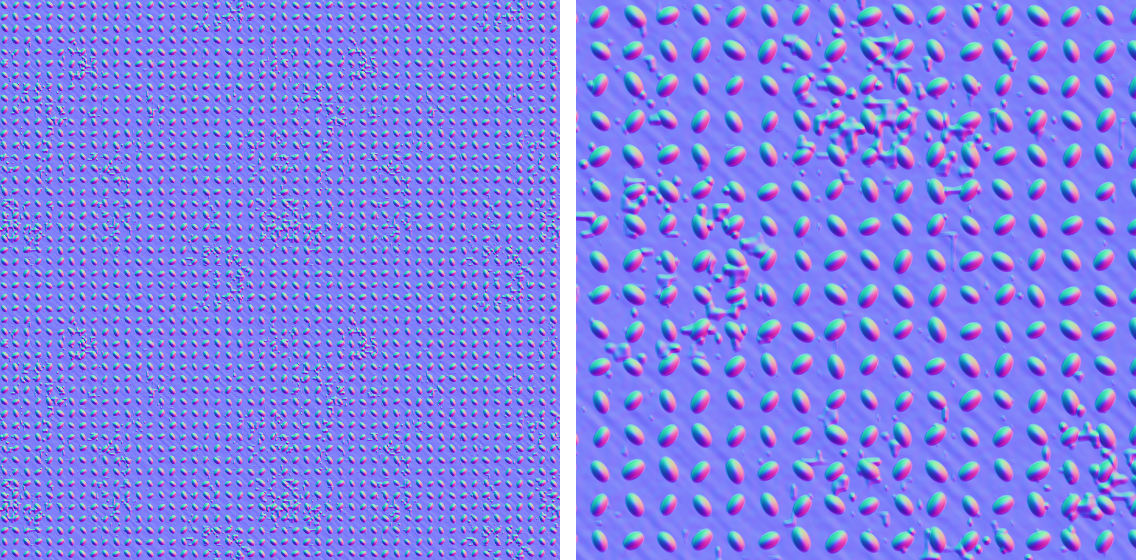
Left, the full canvas; right, a detail of the centre.
Write a Shadertoy shader that draws this texture map.

```glsl
float hash(vec2 p) {
    vec3 q = fract(p.xyx * vec3(0.1031, 0.1030, 0.0973));
    q += dot(q, q.yzx + 33.33);
    return fract((q.x + q.y) * q.z);
}

// Value noise that wraps after a whole number of lattice steps
float noise(vec2 p, vec2 period) {
    vec2 i = floor(p), f = fract(p);
    f = f * f * (3.0 - 2.0 * f);
    vec2 a = mod(i, period), b = mod(i + 1.0, period);
    return mix(mix(hash(a), hash(vec2(b.x, a.y)), f.x),
               mix(hash(vec2(a.x, b.y)), hash(b), f.x), f.y);
}

// Raised oval studs, leaning alternately left and right
float studs(vec2 p) {
    vec2 cell = mod(floor(p), vec2(50.0, 48.0));
    float size = hash(cell + 71.0);
    float lean = mod(cell.x + cell.y, 2.0) < 0.5 ? 0.75 : 2.25;
    float angle = lean + 0.7 * (hash(cell + 13.0) - 0.5);
    vec2 jitter = vec2(hash(cell + 29.0), hash(cell + 47.0)) - 0.5;
    vec2 q = fract(p) - 0.5 - 0.08 * jitter;
    float c = cos(angle), s = sin(angle);
    q = vec2(c * q.x + s * q.y, c * q.y - s * q.x);
    q /= vec2(0.34, 0.21) * mix(0.88, 1.08, size);
    return mix(0.24, 0.32, size) * max(1.0 - dot(q, q), 0.0);
}

// Crumbs gathered in patches; the wear pattern repeats twice each way
float crumbs(vec2 p) {
    vec2 tile = p / vec2(25.0, 24.0);
    float patches = 0.65 * noise(tile * vec2(7.0, 5.0), vec2(7.0, 5.0))
                  + 0.35 * noise(tile * vec2(25.0, 12.0) + 5.0, vec2(25.0, 12.0));
    float threshold = mix(0.93, 0.58, smoothstep(0.42, 0.82, patches));
    return 0.55 * max(noise(p * 4.0, vec2(100.0, 96.0)) - threshold, 0.0);
}

// Faint slanted ripples and grain
float grain(vec2 p) {
    float slant = 3.0 * (p.x + p.y * 25.0 / 24.0);
    return 0.025 * noise(vec2(slant, p.y), vec2(75.0, 24.0))
         + 0.012 * noise(p * 5.0, vec2(125.0, 120.0));
}

float height(vec2 p) {
    return max(studs(p), crumbs(p)) + grain(p);
}

void mainImage(out vec4 fragColor, in vec2 fragCoord) {
    vec2 p = fragCoord / iResolution.xy * vec2(50.0, 48.0) + vec2(0.1, -0.05);

    // Central differences, wide enough to soften the stud rims
    vec2 e = vec2(0.055, 0.0);
    vec2 slope = vec2(height(p + e.xy) - height(p - e.xy),
                      height(p + e.yx) - height(p - e.yx)) / (2.0 * e.x);
    vec3 normal = normalize(vec3(-1.3 * slope, 1.0));
    fragColor = vec4(0.5 + 0.5 * normal * vec3(1.0, 1.0, 0.96), 1.0);
}
```
